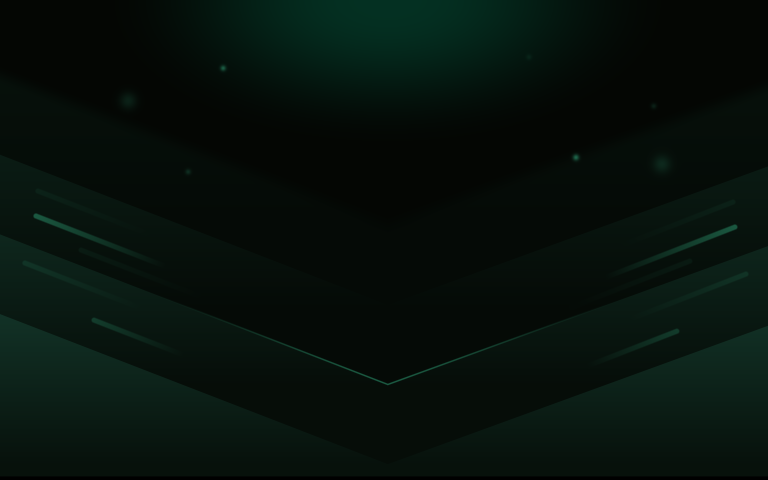
Reproduce this background procedurally as a WebGL 1 fragment shader.

```glsl
precision highp float;
// Dark green backdrop: stacked chevron panels, a top glow, slanted streaks and soft sparks.

uniform vec2 u_resolution;

// Lengths are in canvas heights; x is measured from the canvas centre.
const vec3 BASE = vec3(0.014, 0.024, 0.012);
const vec3 PANEL_FOOT = vec3(0.018, 0.038, 0.023);
const vec3 PANEL_FOOT_LAST = vec3(0.027, 0.066, 0.044);
const vec3 PANEL_TOP = vec3(0.024, 0.064, 0.042);
const vec3 PANEL_TOP_LAST = vec3(0.070, 0.195, 0.150);
const vec3 GLOW = vec3(0.016, 0.188, 0.132);
const vec3 ACCENT = vec3(0.120, 0.410, 0.300);

const float APEX_X = 0.008;
const float APEX_Y = 0.531;
const float PANEL_STEP = 0.166;
const float PANEL_RISE = 0.312;
const float SLOPE_LEFT = 0.387;
const float SLOPE_RIGHT = 0.364;
const float SOFT_EDGE = 0.022;

const vec2 GLOW_CENTER = vec2(0.008, 1.0);
const vec2 GLOW_RADII = vec2(0.60, 0.31);

const float STREAK_AXIS = 0.003;
const float STREAK_DROP = 0.023;
const float STREAK_RADIUS = 0.0052;
const vec2 STREAK_DIR = vec2(-0.932, -0.363);

const float LINE_WIDTH = 0.0012;
const float LINE_REACH = 0.52;
const float FLOOR_HEIGHT = 0.0075;

// Rounded bar that fades out along its length.
float streak(vec2 p, vec2 start, float len, float pixel) {
  vec2 q = p - start;
  float along = clamp(dot(q, STREAK_DIR), 0.0, len);
  float d = length(q - STREAK_DIR * along) - STREAK_RADIUS;
  return (1.0 - smoothstep(-pixel, pixel, d)) * (1.0 - along / len);
}

// Round spot with a soft falloff.
float spark(vec2 p, vec2 center, float radius) {
  vec2 q = (p - center) / radius;
  return exp(-2.5 * dot(q, q));
}

void main() {
  float pixel = 1.0 / u_resolution.y;
  vec2 p = gl_FragCoord.xy * pixel;
  p.x -= 0.5 * u_resolution.x * pixel;
  vec3 color = BASE;

  // Glow from the top edge
  float glowDist = length((p - GLOW_CENTER) / GLOW_RADII);
  color = mix(color, GLOW, 1.0 - smoothstep(0.08, 1.0, glowDist));

  // Chevron panels, back to front
  float dx = p.x - APEX_X;
  float rise = abs(dx) * (dx < 0.0 ? SLOPE_LEFT : SLOPE_RIGHT);
  for (int i = 0; i < 4; i++) {
    float n = float(i);
    float order = n / 3.0;
    float apex = APEX_Y - n * PANEL_STEP;
    float edge = apex + rise - p.y;
    float soft = i == 0 ? SOFT_EDGE : 0.7 * pixel;
    float fade = clamp((apex + PANEL_RISE - p.y) / PANEL_RISE, 0.0, 1.0);
    vec3 top = mix(PANEL_TOP, PANEL_TOP_LAST, order);
    vec3 foot = mix(PANEL_FOOT, PANEL_FOOT_LAST, order * order);
    color = mix(color, mix(top, foot, fade), smoothstep(-soft, soft, edge));
  }

  // Thin highlight on the third panel's edge
  float lineDist = abs(p.y - APEX_Y + 2.0 * PANEL_STEP - rise);
  float line = 1.0 - smoothstep(0.0, LINE_WIDTH + pixel, lineDist);
  line *= 1.0 - smoothstep(0.0, LINE_REACH, abs(dx));
  color = mix(color, ACCENT, 0.85 * line);

  // Streaks, mirrored with the right side set slightly lower
  float side = p.x - STREAK_AXIS;
  vec2 m = vec2(abs(side), p.y + STREAK_DROP * step(0.0, side));
  float streaks = 0.13 * streak(m, vec2(0.724, 0.602), 0.25, pixel);
  streaks += 0.80 * streak(m, vec2(0.728, 0.550), 0.29, pixel);
  streaks += 0.12 * streak(m, vec2(0.634, 0.479), 0.27, pixel);
  streaks += 0.26 * streak(m, vec2(0.751, 0.452), 0.26, pixel);
  streaks += 0.45 * streak(m, vec2(0.607, 0.333), 0.20, pixel);
  color = mix(color, ACCENT, streaks);

  // Scattered sparks, small and blurred
  float sparks = 0.85 * spark(p, vec2(-0.335, 0.858), 0.009);
  sparks += 0.27 * spark(p, vec2(-0.533, 0.790), 0.027);
  sparks += 0.35 * spark(p, vec2(-0.408, 0.642), 0.009);
  sparks += 0.95 * spark(p, vec2(0.400, 0.672), 0.010);
  sparks += 0.30 * spark(p, vec2(0.579, 0.658), 0.028);
  sparks += 0.25 * spark(p, vec2(0.562, 0.779), 0.009);
  sparks += 0.17 * spark(p, vec2(0.302, 0.881), 0.009);
  color = mix(color, ACCENT, min(sparks, 1.0));

  // Black strip along the bottom
  color *= smoothstep(FLOOR_HEIGHT - pixel, FLOOR_HEIGHT + pixel, p.y);
  gl_FragColor = vec4(color, 1.0);
}
```
